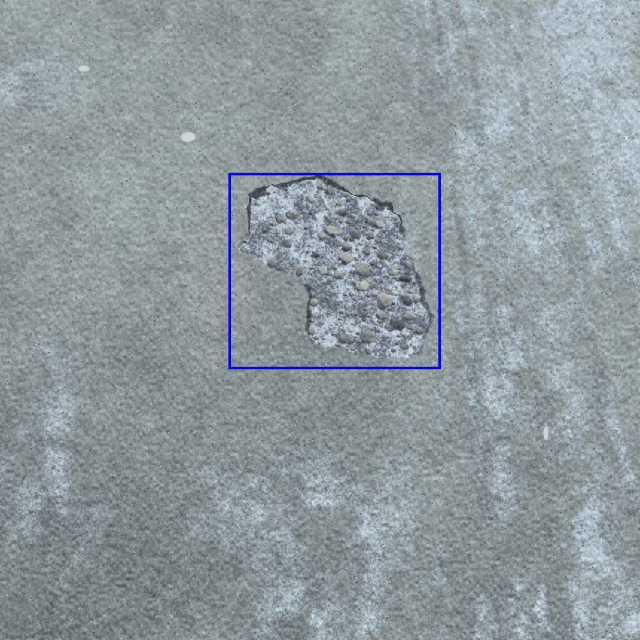
Reproduce this texture procedurally as a three.js fragment shader.

```glsl
// Worn grey asphalt with a gravel-filled pothole inside a blue rectangle outline.
#define ASPHALT vec3(.535, .573, .583)
#define DUST vec3(.70, .765, .81)
#define CRACK vec3(.20, .22, .24)
#define BOX_COLOR vec3(.02, .02, .87)
#define BOX_MIN vec2(.359, .425)
#define BOX_MAX vec2(.687, .728)
#define VANISH vec2(.612, 1.65)
#define GRAIN .22
#define RELIEF .12
#define WOBBLE .02
#define STONE_CELL .037

varying vec2 vUv;

vec3 hash3(vec2 p) {
  vec3 q = fract(p.xyx * vec3(.1031, .1030, .0973));
  q += dot(q, q.yxz + 33.33);
  return fract((q.xxy + q.yzz) * q.zyx);
}
float noise(vec2 p) {
  vec2 i = floor(p), f = fract(p), e = vec2(0.0, 1.0);
  f = f * f * (3.0 - 2.0 * f);
  return mix(mix(hash3(i).x, hash3(i + e.yx).x, f.x),
             mix(hash3(i + e).x, hash3(i + e.yy).x, f.x), f.y);
}
float fbm(vec2 p) {
  float sum = 0.0, amp = .5;
  for (int i = 0; i < 5; i++) {
    sum += amp * noise(p);
    p = mat2(1.6, 1.2, -1.2, 1.6) * p + 7.3;
    amp *= .5;
  }
  return sum;
}
float band(float x, float center, float width) {
  float q = (x - center) / width;
  return exp(-q * q);
}
float glow(vec2 p, float x, float y, float rx, float ry) {
  return band(p.x, x, rx) * band(p.y, y, ry);
}
float oval(vec2 p, float x, float y, float rx, float ry) {
  return 1.0 - smoothstep(.75, 1.15, length((p - vec2(x, y)) / vec2(rx, ry)));
}
float specks(vec2 p, float freq, float chance) {
  vec2 q = p * freq;
  vec3 r = hash3(floor(q));
  float d = length(fract(q) - .5 - (r.xy - .5) * .5);
  return (1.0 - smoothstep(.1, .28, d)) * step(r.z, chance);
}

// One polygon side: nearest distance in d, inside sign in s
void side(vec2 p, inout vec2 a, float x, float y, inout float d, inout float s) {
  vec2 b = vec2(x, y), e = b - a, w = p - a;
  d = min(d, length(w - e * clamp(dot(w, e) / dot(e, e), 0.0, 1.0)));
  if ((a.y > p.y) != (b.y > p.y) && w.x < e.x * w.y / e.y) s = -s;
  a = b;
}
float pothole(vec2 p) {
  vec2 a = vec2(.391, .697);
  float d = 1.0, s = 1.0;
  side(p, a, .440, .707, d, s);
  side(p, a, .497, .724, d, s);
  side(p, a, .560, .698, d, s);
  side(p, a, .625, .668, d, s);
  side(p, a, .636, .609, d, s);
  side(p, a, .673, .505, d, s);
  side(p, a, .651, .438, d, s);
  side(p, a, .573, .443, d, s);
  side(p, a, .486, .469, d, s);
  side(p, a, .480, .555, d, s);
  side(p, a, .455, .574, d, s);
  side(p, a, .368, .609, d, s);
  side(p, a, .387, .632, d, s);
  side(p, a, .391, .697, d, s);
  return d * s;
}

// Scattered pebbles, each with a shadow below it
void stones(inout vec3 col, vec2 p, float cell, float chance, float inside) {
  vec2 q = mat2(.96, .28, -.28, .96) * p / cell;
  vec3 r = hash3(floor(q) + 3.0), tint = hash3(floor(q) + 41.0);
  vec2 f = fract(q) - .5 - (r.xy - .5) * .4;
  f.y *= 1.2 + .5 * tint.y;
  float size = mix(.14, .34, tint.z), soft = .0025 / (cell * size);
  float bump = .6 * noise(q * 5.0) - .3, keep = step(r.z, chance) * inside;
  float body = 1.0 - smoothstep(1.0 - soft, 1.0 + soft, length(f) / size + bump);
  float shade = 1.0 - smoothstep(.7, 1.35, length(f + vec2(.03, .11)) / size + bump);
  vec3 rock = mix(vec3(.34, .36, .39), vec3(.68, .70, .68), tint.x);
  col = mix(col, vec3(.25, .26, .31), shade * keep * .8);
  col = mix(col, rock + .13 * f.y / size, body * keep);
}

void main() {
  vec2 p = vUv;
  float mottle = fbm(p * 9.0), patchy = fbm(p * 22.0 + 4.0), fine = fbm(p * 60.0);
  float grit = .6 * noise(p * 430.0) + .4 * noise(p * 210.0) - .5;
  // Broad light and dark areas
  float tone = .98 + .1 * p.y * (1.0 + smoothstep(.5, 1.0, p.x));
  tone += .05 * glow(p, .2, .72, .22, .2) - .13 * glow(p, .12, .08, .3, .28);
  vec3 col = ASPHALT * (tone + .22 * (mottle - .48));
  // Dusty wheel tracks fanning out, and worn patches
  float t = (p.x - VANISH.x) / (VANISH.y - p.y) + .02 * (patchy - .5);
  float dust = .7 * (band(t, .127, .013) + band(t, .215, .024));
  dust += .8 * smoothstep(.25, .42, t) * smoothstep(.3, .9, p.y);
  dust += .8 * smoothstep(-.04, .12, t) * smoothstep(.42, .72, noise(vec2(t * 60.0, p.y * 5.0)));
  dust += .8 * band(t, -.018, .014) * smoothstep(.35, .2, p.y);
  float worn = glow(p, .08, .27, .07, .13) + glow(p, .46, .21, .14, .07);
  worn += glow(p, .47, .03, .06, .08) + .7 * glow(p, .02, .87, .07, .04);
  dust = (dust + worn) * smoothstep(.32, .58, patchy);
  col = mix(col, DUST, clamp(dust * (.2 + fine + grit), 0.0, .85));
  float groove = band(t, .103, .007) + .7 * (band(t, .166, .009) + band(t, .262, .009));
  col *= 1.0 - .14 * groove * smoothstep(.25, .55, mottle);
  // Pothole floor, gravel and broken rim
  float hole = pothole(p + WOBBLE * (vec2(fine, fbm(p * 45.0 + 19.0)) - .48));
  float inside = 1.0 - smoothstep(-.002, .002, hole);
  float pale = smoothstep(.2, .75, fine + .6 * grit);
  col = mix(col, mix(vec3(.43, .47, .52), vec3(.72, .77, .82), pale), inside * .85);
  float rich = .2 + .4 * glow(p, .57, .58, .09, .14);
  for (float k = 1.0; k < 4.0; k++)
    stones(col, p + .007 * (3.0 - k), STONE_CELL * k / 3.0, rich, inside);
  float broken = smoothstep(.6, .67, p.y) + .8 * glow(p, .662, .535, .03, .06);
  broken = min(1.0, broken + glow(p, .482, .51, .015, .05));
  float width = .006 * noise(p * 45.0);
  col = mix(col, CRACK, .85 * broken * (1.0 - smoothstep(width * .4, width + .001, abs(hole))));
  // Grain, relief, specks and pale chips
  float near = mix(1.0, .7, p.y);
  float relief = noise(p * 190.0) - noise(p * 190.0 + vec2(.2, .9));
  col += near * (GRAIN * grit + RELIEF * relief) + .12 * (fine - .48);
  col = mix(col, vec3(.8, .83, .84), .5 * specks(p, 150.0, .05));
  col = mix(col, vec3(.27, .29, .31), .5 * specks(p + .37, 140.0, .08 * near));
  float chips = oval(p, .294, .786, .012, .008) + oval(p, .131, .893, .009, .005);
  chips += oval(p, .853, .323, .004, .011) + oval(p, .642, .452, .004, .006);
  col = mix(col, vec3(.84, .87, .87), chips * .85);
  // Rectangle outline
  vec2 b = abs(p - .5 * (BOX_MIN + BOX_MAX)) - .5 * (BOX_MAX - BOX_MIN);
  col = mix(col, BOX_COLOR, 1.0 - smoothstep(.0013, .0028, abs(max(b.x, b.y))));
  gl_FragColor = vec4(clamp(col, 0.0, 1.0), 1.0);
}
```
